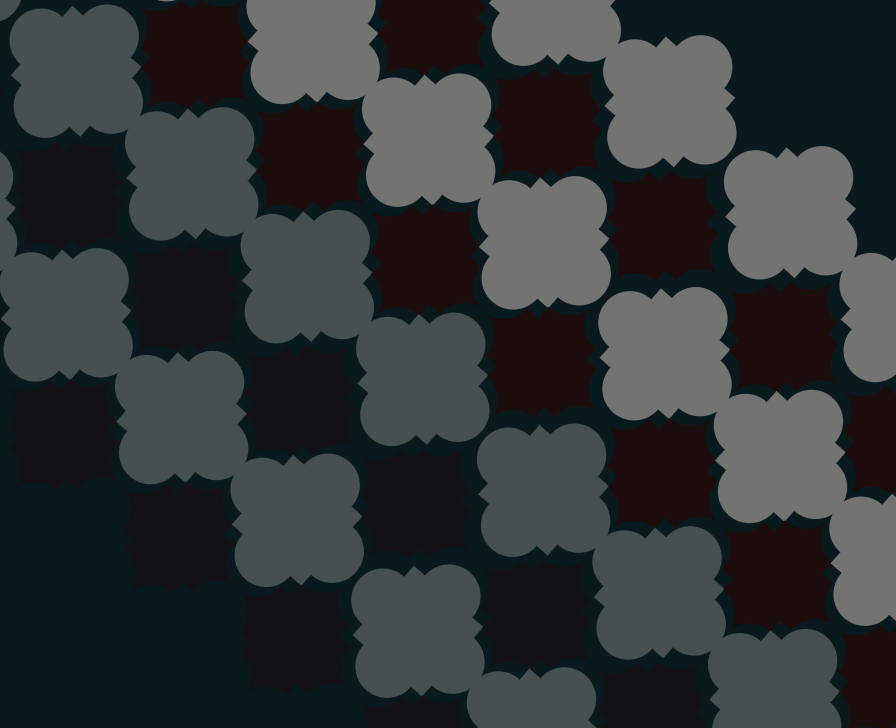
This pattern is drawn by a Shadertoy shader. Its source:

```glsl
// Diagonal ribbon of tilted four-lobed tiles checkered with dark scalloped tiles.

// Lengths are in canvas heights, measured from the lower left.
const vec2 ORIGIN = vec2(0.1047, 0.9022);
const vec2 STEP_RIGHT = vec2(0.1627, 0.0232);
const vec2 STEP_DOWN = vec2(-0.0040, -0.1643);
const vec2 CROSS_SEAM = vec2(0.0072, -0.0112);  // extra shift every 8 cells along the ribbon
const vec2 LONG_SEAM = vec2(0.0059, 0.0061);    // extra shift every 4 cells across it
const float RIBBON_MIN = -3.0;
const float RIBBON_MAX = 4.0;

const float TILT = 0.062;
const float LOBE_OFFSET = 0.0454;
const float LOBE_RADIUS = 0.0435;
const float DIAMOND_REACH = 0.0900;
const float CUTTER_SPACING = 0.1514;

const vec3 GROUND = vec3(0.030, 0.102, 0.118);
const vec3 LIGHT_GRAY = vec3(0.450, 0.455, 0.448);
const vec3 SLATE = vec3(0.275, 0.312, 0.314);
const vec3 DARK_RED = vec3(0.110, 0.050, 0.047);
const vec3 NEAR_BLACK = vec3(0.080, 0.070, 0.085);

// Four circles joined with a diamond whose tips show between them.
float flowerDistance(vec2 p) {
    p = abs(p);
    float lobes = length(p - LOBE_OFFSET) - LOBE_RADIUS;
    float diamond = (p.x + p.y - DIAMOND_REACH) * 0.70711;
    return min(lobes, diamond);
}

// Square left over between four neighbouring flowers.
float scallopDistance(vec2 p) {
    p = abs(p);
    if (p.y > p.x) p = p.yx;
    float cutter = flowerDistance(p - vec2(CUTTER_SPACING, 0.0));
    return max(p.x - 0.5 * CUTTER_SPACING, -cutter);
}

// Skewed lattice with small slips at the seams.
vec2 cellCenter(vec2 cell) {
    float along = cell.x + cell.y;
    float across = cell.x - cell.y;
    return ORIGIN + cell.x * STEP_RIGHT + cell.y * STEP_DOWN
        + floor(along / 8.0) * CROSS_SEAM + floor(across / 4.0) * LONG_SEAM;
}

void mainImage(out vec4 fragColor, in vec2 fragCoord) {
    vec2 uv = fragCoord / iResolution.y;
    float pixel = 1.0 / iResolution.y;
    mat2 untilt = mat2(cos(TILT), -sin(TILT), sin(TILT), cos(TILT));
    vec2 nearest = round(inverse(mat2(STEP_RIGHT, STEP_DOWN)) * (uv - ORIGIN));

    vec3 color = GROUND;
    for (int y = -1; y <= 1; y++) {
        for (int x = -1; x <= 1; x++) {
            vec2 cell = nearest + vec2(x, y);
            float across = cell.x - cell.y;
            if (across < RIBBON_MIN || across > RIBBON_MAX) continue;

            // Flowers sit on even cells, scalloped squares on odd ones.
            vec2 p = untilt * (uv - cellCenter(cell));
            bool isFlower = mod(cell.x + cell.y, 2.0) < 0.5;
            bool isUpperHalf = across > 0.5;
            float d = isFlower ? flowerDistance(p) : scallopDistance(p);
            vec3 flowerColor = isUpperHalf ? LIGHT_GRAY : SLATE;
            vec3 squareColor = isUpperHalf ? DARK_RED : NEAR_BLACK;
            float coverage = 1.0 - smoothstep(-0.7 * pixel, 0.7 * pixel, d);
            color = mix(color, isFlower ? flowerColor : squareColor, coverage);
        }
    }
    fragColor = vec4(color, 1.0);
}
```
